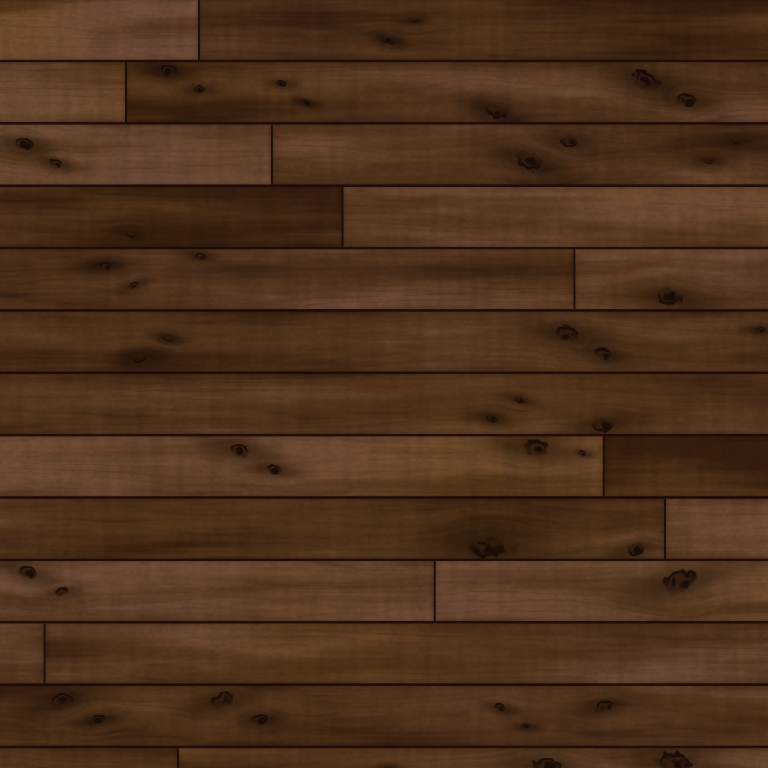
Write a WebGL 2 fragment shader that draws this texture.

```glsl
#version 300 es
precision highp float;
// Dark stained floor boards in a little over twelve rows, each row cut by at most one butt joint.
// Every board has its own tone; layered noise gives patches, figure, grain and saw marks, and
// hashed knots, often in pairs, bend the grain lines around themselves.

uniform vec2 u_resolution;
out vec4 outColor;

const float ROW_PITCH = 0.0812;
const float ROW_START = -0.0018;
const float SEAM_HALF = 0.0016;
const float JOINT_HALF = 0.0012;
const int ROWS = 13;
const int KNOT_SLOTS = 4;
const float KNOT_CHANCE = 0.62;
const float PAIR_CHANCE = 0.6;
const float KNOT_MIN = 0.0045;
const float KNOT_MAX = 0.0190;
const float RINGS_PER_BOARD = 7.0;
const float PATCH_STRENGTH = 0.75;
const float FIGURE_STRENGTH = 1.0;

const vec3 WOOD_DARK = vec3(0.200, 0.110, 0.050);
const vec3 WOOD_MID = vec3(0.315, 0.197, 0.093);
const vec3 WOOD_LIGHT = vec3(0.425, 0.285, 0.175);
const vec3 KNOT_BROWN = vec3(0.190, 0.100, 0.045);
const vec3 KNOT_CORE = vec3(0.070, 0.032, 0.016);
const vec3 SEAM_COLOR = vec3(0.110, 0.038, 0.018);

// Joint position per row from the top (-1 for an unbroken row), and tones on either side of it
const float JOINTS[ROWS] = float[ROWS](0.259, 0.164, 0.354, 0.446, 0.748, -1.0, -1.0,
                                       0.786, 0.866, 0.566, 0.058, -1.0, 0.232);
const float TONE_LEFT[ROWS] = float[ROWS](0.84, 0.66, 0.84, 0.22, 0.48, 0.36, 0.46,
                                          0.80, 0.40, 0.82, 0.70, 0.40, 0.20);
const float TONE_RIGHT[ROWS] = float[ROWS](0.28, 0.47, 0.38, 0.78, 0.66, 0.38, 0.50,
                                           0.10, 0.78, 0.74, 0.56, 0.42, 0.74);

float hash(vec2 p) {
    vec3 q = fract(vec3(p.xyx) * 0.1031);
    q += dot(q, q.yzx + 33.33);
    return fract((q.x + q.y) * q.z);
}

float noise(vec2 p) {
    vec2 i = floor(p), f = fract(p), e = vec2(1.0, 0.0);
    f = f * f * (3.0 - 2.0 * f);
    return mix(mix(hash(i), hash(i + e.xy), f.x),
               mix(hash(i + e.yx), hash(i + e.xx), f.x), f.y);
}

float fbm(vec2 p) {
    float sum = 0.0, amp = 0.5;
    for (int i = 0; i < 4; i++, amp *= 0.5) {
        sum += amp * noise(p);
        p = p * 2.03 + 7.1;
    }
    return sum / 0.9375;
}

// Adds the knots of one board: x = brown body, y = dark rim and core, z = stain; bends the grain
vec3 knots(vec2 p, float row, float joint, bool right, inout float grainY) {
    vec3 mask = vec3(0.0);
    for (int i = 0; i < KNOT_SLOTS * 2; i++) {
        float slot = float(i / 2), partner = float(i % 2);
        vec2 id = vec2(slot * 5.0 + 3.0, row * 11.0 + 2.0);
        if (hash(id) > KNOT_CHANCE) continue;
        if (partner > 0.5 && hash(id + 71.0) > PAIR_CHANCE) continue;
        float size = mix(KNOT_MIN, KNOT_MAX, pow(hash(id + 13.0), 1.5));
        float side = hash(id + 29.0) < 0.5 ? -1.0 : 1.0;
        vec2 center = vec2((slot + hash(id + 37.0)) / float(KNOT_SLOTS),
                           (0.5 + side * mix(0.08, 0.36, hash(id + 43.0))) * ROW_PITCH);
        center += partner * vec2(0.022 + size * 2.0, -side * 0.025);
        size *= 1.0 - 0.3 * partner;
        if ((center.x > joint) != right) continue;

        vec2 offset = p - center;
        vec2 d = offset / (size * vec2(1.15, 0.8));
        d.y += d.x * (hash(id + partner + 53.0) - 0.5) * 0.8;
        float rough = noise(p * 170.0 + id) - 0.5;
        float r = length(d) + rough * 0.5;
        float body = 1.0 - smoothstep(0.75, 1.1, r);
        float rim = (1.0 - smoothstep(0.05, 0.25, abs(r - 0.85))) * smoothstep(-0.7, 0.7, d.y * side);
        float core = 1.0 - smoothstep(0.2, 0.7, length(d - 0.15) + rough);
        float stain = exp(-0.08 * d.x * d.x - 0.35 * d.y * d.y);
        mask = max(mask, vec3(body, max(rim, core), stain));
        grainY -= offset.y * 0.8 * exp(-0.12 * dot(d, d));
    }
    return mask;
}

void main() {
    vec2 uv = gl_FragCoord.xy / u_resolution;
    float px = 1.0 / min(u_resolution.x, u_resolution.y);

    // Board layout
    float down = (1.0 - uv.y - ROW_START) / ROW_PITCH;
    float row = floor(down), across = fract(down);
    int index = clamp(int(row), 0, ROWS - 1);
    float joint = JOINTS[index];
    bool right = uv.x > joint;
    float seed = row * 17.0 + (right ? 8.0 : 0.0);
    float tone = right ? TONE_RIGHT[index] : TONE_LEFT[index];

    // Grain and broad figure, following the bent height across the board
    vec2 p = vec2(uv.x, across * ROW_PITCH);
    float grainY = p.y;
    vec3 knot = knots(p, row, joint, right, grainY);
    float patches = fbm(vec2(p.x * 4.5 + seed, across * 1.6 + seed * 1.7));
    float figure = fbm(vec2(p.x * 3.0 + seed, grainY * 32.0 + seed));
    float fiber = noise(vec2(p.x * 14.0 + seed, grainY * 270.0 + seed));
    float rings = grainY / ROW_PITCH * RINGS_PER_BOARD + figure * 5.0;
    float ringLine = 1.0 - smoothstep(0.0, 0.2, abs(fract(rings) - 0.5));
    float saw = noise(vec2(p.x * 115.0 + seed, across * 1.5 + seed));
    float speckle = noise(uv * vec2(210.0, 300.0));

    tone += (patches - 0.5) * PATCH_STRENGTH + (figure - 0.5) * FIGURE_STRENGTH;
    tone = clamp(tone + (fiber - 0.5) * 0.13 - knot.z * 0.3, 0.0, 1.0);
    vec3 color = mix(WOOD_DARK, WOOD_MID, smoothstep(-0.1, 0.52, tone));
    color = mix(color, WOOD_LIGHT, smoothstep(0.42, 1.0, tone));
    color.b *= 0.95 + 0.3 * noise(vec2(p.x * 5.0, row * 3.7));
    color *= 1.0 - 0.11 * ringLine * noise(vec2(p.x * 9.0, rings + seed));
    color *= 1.0 + (saw - 0.5) * 0.09 + (speckle - 0.5) * 0.08;

    // Knots
    color *= 1.0 - 0.28 * knot.z;
    color = mix(color, KNOT_BROWN, knot.x * 0.7);
    color = mix(color, KNOT_CORE, knot.y * 0.8);

    // Seams and joints with a soft worn edge
    float seamDist = min(across, 1.0 - across) * ROW_PITCH;
    float jointDist = abs(uv.x - joint);
    color *= 1.0 - 0.28 * exp(-min(seamDist, jointDist) / 0.003);
    float gap = max(1.0 - smoothstep(SEAM_HALF - px * 0.5, SEAM_HALF + px * 0.5, seamDist),
                    1.0 - smoothstep(JOINT_HALF - px * 0.5, JOINT_HALF + px * 0.5, jointDist));
    outColor = vec4(mix(color, SEAM_COLOR, gap * 0.92), 1.0);
}
```
